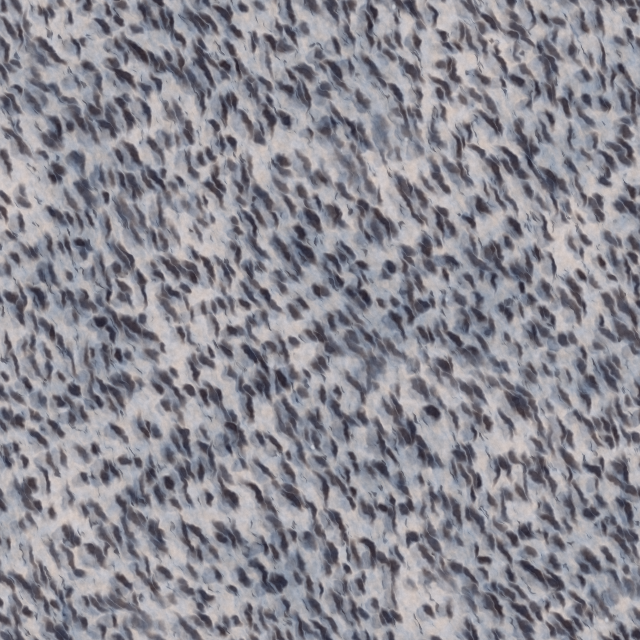
A Shadertoy shader for this texture:

```glsl
#define GRAINS 34.0      // grain cells across the canvas
#define STRETCH 1.8      // cell length over cell width
#define TILT 0.5         // lean of the grains from vertical, radians
#define PRESENCE 0.88    // share of cells that hold a grain
#define SOFTNESS 0.1     // edge blur in cell widths
#define SHADOW vec3(0.15, 0.13, 0.18)
#define STONE vec3(0.47, 0.49, 0.55)
#define COOL_SAND vec3(0.61, 0.63, 0.67)
#define WARM_SAND vec3(0.78, 0.755, 0.76)

vec2 hash2(vec2 p) {
    vec3 q = fract(vec3(p.xyx) * vec3(0.1031, 0.1030, 0.0973));
    q += dot(q, q.yzx + 33.33);
    return fract((q.xx + q.yz) * q.zy);
}

mat2 rotation(float a) {
    return mat2(cos(a), -sin(a), sin(a), cos(a));
}

float cornerSlope(vec2 cell, vec2 offset) {
    float a = 6.2832 * hash2(cell).x;
    return dot(vec2(cos(a), sin(a)), offset);
}

// Gradient noise, roughly -0.7 to 0.7
float gradientNoise(vec2 p) {
    vec2 i = floor(p), f = p - i;
    vec2 w = f * f * f * (f * (f * 6.0 - 15.0) + 10.0);
    vec2 e = vec2(1.0, 0.0);
    float low = mix(cornerSlope(i, f), cornerSlope(i + e, f - e), w.x);
    float high = mix(cornerSlope(i + e.yx, f - e.yx), cornerSlope(i + 1.0, f - 1.0), w.x);
    return mix(low, high, w.y);
}

float fbm(vec2 p) {
    float sum = 0.0, amplitude = 1.0;
    for (int i = 0; i < 3; i++) {
        sum += amplitude * gradientNoise(p);
        p = p * 2.03 + 17.3;
        amplitude *= 0.55;
    }
    return sum;
}

// Soft mask of an ellipse with the given half axes
float ellipse(vec2 d, vec2 size) {
    float edge = (length(d / size) - 1.0) * size.x;
    return 1.0 - smoothstep(-SOFTNESS, SOFTNESS, edge);
}

// x: stone body, y: shadow on its right flank, z: stone tone
vec3 grainLayer(vec2 p, float seed) {
    vec2 q = p * vec2(1.0, 1.0 / STRETCH) + seed;
    vec2 home = floor(q);
    vec3 result = vec3(0.0);
    for (int y = -1; y <= 1; y++)
    for (int x = -1; x <= 1; x++) {
        vec2 cell = home + vec2(x, y);
        vec2 jitter = hash2(cell + 3.7), shape = hash2(cell + 91.3), kind = hash2(cell + 47.9);
        if (kind.x > PRESENCE) continue;
        vec2 d = (q - cell - 0.1 - 0.8 * jitter) * vec2(1.0, STRETCH);
        d = rotation((shape.x - 0.5) * 0.7) * d;
        d.x += (kind.y - 0.4) * 0.5 * d.y * d.y;

        float halfLength = mix(0.38, 0.95, shape.y * shape.y);
        float halfWidth = mix(0.2, 0.46, jitter.y);
        float body = ellipse(d, vec2(halfWidth, halfLength));
        vec2 flank = d - vec2(halfWidth * 0.85, -0.05);
        float shade = ellipse(flank, vec2(mix(0.13, 0.22, shape.x), halfLength));
        shade *= mix(0.65, 1.0, kind.y);
        result.z = mix(result.z, jitter.x - 0.5, body);
        result.xy = max(result.xy, vec2(body, shade));
    }
    return result;
}

void mainImage(out vec4 fragColor, in vec2 fragCoord) {
    vec2 uv = fragCoord / iResolution.y;

    // Ragged outlines and a gently wandering grain direction
    vec2 warp = vec2(fbm(uv * 38.0), fbm(uv * 38.0 + 71.0)) * 0.006;
    warp += vec2(gradientNoise(uv * 4.0), gradientNoise(uv * 4.0 + 29.0)) * 0.02;
    vec2 along = rotation(TILT) * (uv + warp);
    vec2 p = along * GRAINS;

    // Sandy ground with streaks that follow the grains
    float region = fbm(uv * 5.0 + 8.0);
    float streak = fbm(along * vec2(75.0, 30.0));
    float fine = fbm(uv * 130.0);
    float warmth = smoothstep(-0.65, 0.6, region * 0.6 + streak * 0.7 + 0.08);
    vec3 color = mix(COOL_SAND, WARM_SAND, warmth);

    // Two overlapping layers of stones, thinned in calm patches
    vec3 coarse = grainLayer(p, 11.0);
    vec3 small = grainLayer(p * 1.15, 57.4);
    float body = max(coarse.x, small.x * 0.8);
    float crack = smoothstep(0.3, 0.75, -streak) * 0.6;
    float shade = max(max(coarse.y, small.y * 0.9), crack);
    float calm = smoothstep(0.25, 0.65, fbm(uv * 6.0 + 43.0));
    float tone = coarse.z + small.z * 0.5;
    vec3 stone = STONE + tone * vec3(0.15, 0.14, 0.12) + streak * 0.1;
    color = mix(color, stone, body * mix(0.85, 0.5, warmth));
    color = mix(color, SHADOW, shade * mix(0.92, 0.35, calm));

    // Fine mottling, faint colour fringes and rare pale glints
    color += fine * 0.05 + region * 0.04;
    color += vec3(0.9, 0.0, -1.0) * (region * 0.012 + gradientNoise(uv * 55.0 + 5.0) * 0.045);
    float glint = smoothstep(0.55, 0.68, gradientNoise(uv * 48.0 + 63.0));
    color = mix(color, vec3(0.88, 0.89, 0.91), glint * (1.0 - shade) * 0.7);

    fragColor = vec4(clamp(color, 0.0, 1.0), 1.0);
}
```
